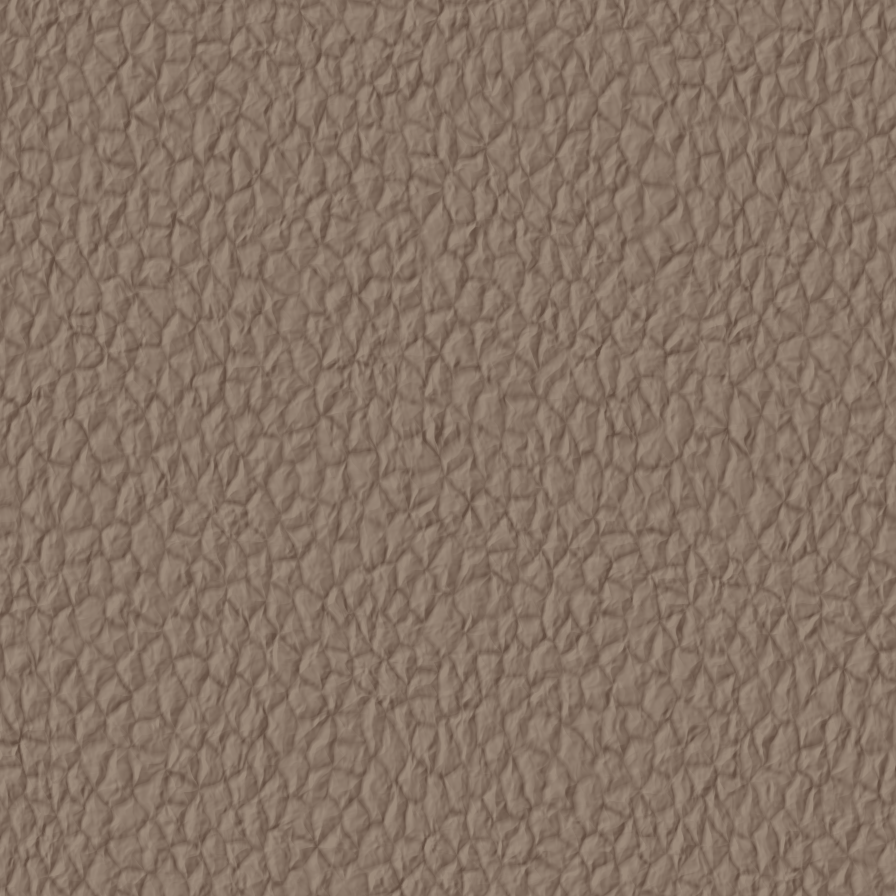
This texture is drawn by a WebGL 2 fragment shader. Its source:

```glsl
#version 300 es
precision highp float;

uniform vec2 u_resolution;
out vec4 outColor;

const vec3 CREASE_COLOR = vec3(0.39, 0.31, 0.26);
const vec3 RIDGE_COLOR = vec3(0.61, 0.54, 0.48);
const vec2 PEBBLE_SCALE = vec2(29.0, 17.5);  // lattice units across and up the canvas
const vec2 WRINKLE_SCALE = vec2(47.0, 30.0);
const vec2 GRAIN_SCALE = vec2(105.0, 85.0);
const float ROW_STEP = 0.6;                  // close rows give upright diamonds
const float JITTER = 0.75;
const float DOME_WIDTH = 0.34;               // rounded shoulder, in lattice units
const float CREASE_WIDTH = 0.12;
const float WRINKLE_DEPTH = 0.32;
const float GRAIN_DEPTH = 0.30;
const vec2 LIGHT_STEP = vec2(0.0015, -0.0009);
const float SLOPE_SCALE = 0.0098;
const float BASE_TONE = 0.73;
const float LIT_GAIN = 0.28;
const float SHADOW_GAIN = 0.36;
const float CREASE_GAIN = 0.36;

vec2 hash2(vec2 cell) {
  uvec2 v = uvec2(ivec2(cell) + 4096);
  v = v * 1664525u + 1013904223u;
  v.x += v.y * 1664525u;
  v.y += v.x * 1664525u;
  v ^= v >> 16u;
  v.x += v.y * 1664525u;
  v.y += v.x * 1664525u;
  v ^= v >> 16u;
  return vec2(v & 65535u) / 65535.0;
}

float cornerRamp(vec2 cell, vec2 offset) {
  return dot(hash2(cell) * 2.0 - 1.0, offset);
}

float gradientNoise(vec2 p) {
  vec2 i = floor(p), f = fract(p);
  vec2 u = f * f * f * (f * (f * 6.0 - 15.0) + 10.0);
  vec2 e = vec2(1.0, 0.0);
  float low = mix(cornerRamp(i, f), cornerRamp(i + e, f - e), u.x);
  float high = mix(cornerRamp(i + e.yx, f - e.yx), cornerRamp(i + 1.0, f - 1.0), u.x);
  return 1.6 * mix(low, high, u.y);
}

// Jittered site on a lattice with staggered, close rows
vec2 cellSite(vec2 cell) {
  float stagger = 0.5 * mod(cell.y, 2.0);
  vec2 site = cell + vec2(stagger, 0.0) + 0.5 + JITTER * (hash2(cell) - 0.5);
  return site * vec2(1.0, ROW_STEP);
}

// Distance to the nearest border between cells
float borderDistance(vec2 p) {
  vec2 home = floor(p / vec2(1.0, ROW_STEP)), nearest = vec2(0.0);
  float best = 100.0;
  for (int y = -2; y <= 2; y++)
    for (int x = -2; x <= 2; x++) {
      vec2 d = cellSite(home + vec2(x, y)) - p;
      if (dot(d, d) < best) {
        best = dot(d, d);
        nearest = d;
      }
    }
  float border = 10.0;
  for (int y = -3; y <= 3; y++)
    for (int x = -2; x <= 2; x++) {
      vec2 d = cellSite(home + vec2(x, y)) - p;
      vec2 gap = d - nearest;
      if (dot(gap, gap) > 0.00001)
        border = min(border, dot(0.5 * (d + nearest), normalize(gap)));
    }
  return border;
}

// Bends the lattice broadly and roughens its borders
vec2 warp(vec2 p) {
  vec2 broad = vec2(gradientNoise(p * 6.0), gradientNoise(p * 6.0 + 37.0));
  vec2 fine = vec2(gradientNoise(p * 50.0 + 11.0), gradientNoise(p * 50.0 + 71.0));
  return p + 0.013 * broad + 0.0036 * fine;
}

// Returns surface height and crease strength
vec2 leather(vec2 p) {
  vec2 q = warp(p);
  float depth = clamp(0.85 + 0.5 * gradientNoise(p * 26.0 + 5.0), 0.45, 1.15);
  float border = borderDistance(q * PEBBLE_SCALE);
  float height = depth * smoothstep(-0.05, DOME_WIDTH, border);
  float crease = depth * (1.0 - smoothstep(0.0, CREASE_WIDTH, border));

  // Shallow wrinkles cross some of the pebbles
  float patchy = smoothstep(-0.15, 0.35, gradientNoise(p * 30.0 + 53.0));
  float fold = borderDistance(q * WRINKLE_SCALE + 19.0);
  height += WRINKLE_DEPTH * patchy * smoothstep(0.0, 0.24, fold);
  crease += 0.2 * patchy * (1.0 - smoothstep(0.0, 0.12, fold));

  // Small pits and fine grain
  float grain = gradientNoise(q * GRAIN_SCALE);
  float fine = gradientNoise(q * GRAIN_SCALE * 1.9 + 29.0);
  height += GRAIN_DEPTH * (min(grain, 0.25) + 0.3 * fine);
  return vec2(height, crease);
}

void main() {
  vec2 p = gl_FragCoord.xy / min(u_resolution.x, u_resolution.y);
  vec2 near = leather(p - 0.5 * LIGHT_STEP);
  vec2 far = leather(p + 0.5 * LIGHT_STEP);

  // Light falls from the upper left
  float slope = SLOPE_SCALE * (far.x - near.x) / length(LIGHT_STEP);
  float tone = BASE_TONE + LIT_GAIN * max(slope, 0.0) + SHADOW_GAIN * min(slope, 0.0);
  tone -= CREASE_GAIN * 0.5 * (near.y + far.y);
  outColor = vec4(mix(CREASE_COLOR, RIDGE_COLOR, clamp(tone, 0.0, 1.0)), 1.0);
}
```
